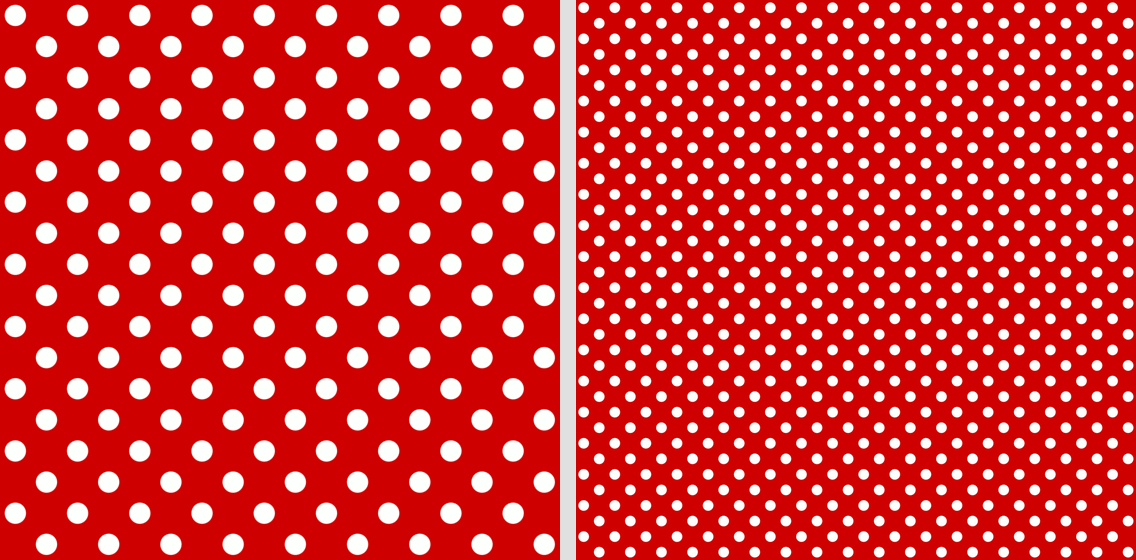
Left, the tile; right, the same tile 2 across and 2 down.
Give the GLSL for this pattern, as a three.js fragment shader.

```glsl
#define REPEATS 9.0
#define DOT_RADIUS 0.171
#define EDGE_SOFTNESS 0.013
#define DOT_ORIGIN vec2(0.247, 0.752)
#define RED vec3(0.81, 0.0, 0.0)
#define WHITE vec3(0.99, 1.0, 0.99)

varying vec2 vUv;

// Distance to the nearest point of a unit square lattice
float latticeDistance(vec2 p) {
  return length(fract(p + 0.5) - 0.5);
}

void main() {
  vec2 cell = vUv * REPEATS - DOT_ORIGIN;

  // Two interleaved lattices, half a cell apart, stagger the rows
  float centerDistance = min(latticeDistance(cell), latticeDistance(cell + 0.5));

  float dotMask = 1.0 - smoothstep(-EDGE_SOFTNESS, EDGE_SOFTNESS, centerDistance - DOT_RADIUS);
  gl_FragColor = vec4(mix(RED, WHITE, dotMask), 1.0);
}
```
